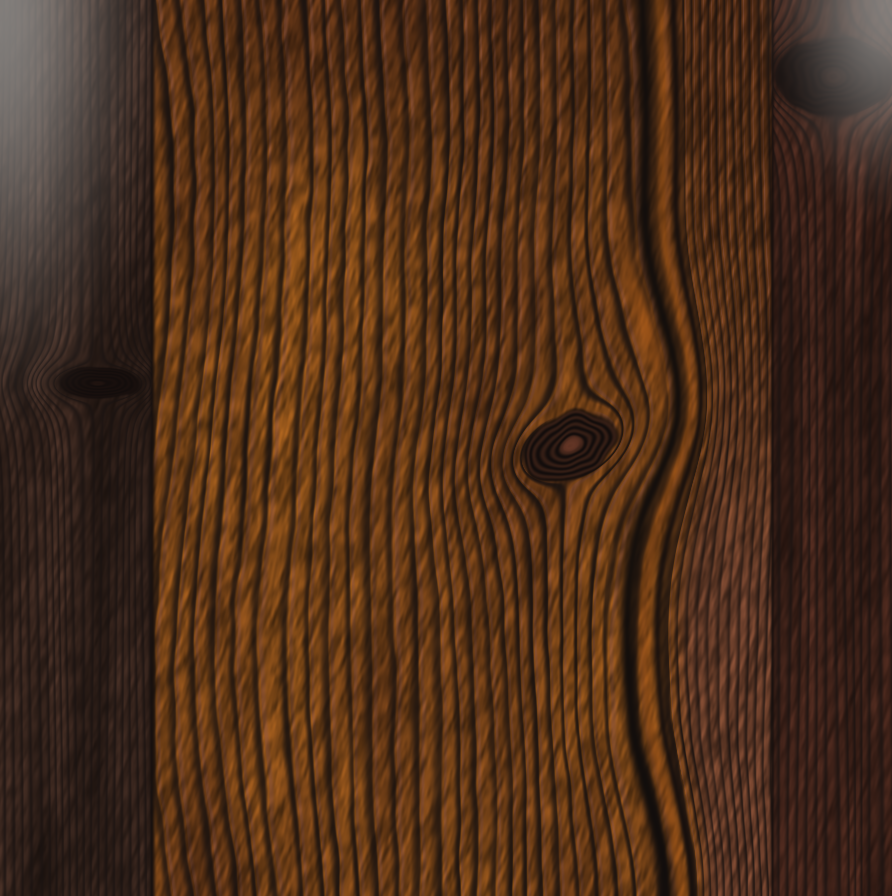
Reproduce this texture procedurally as a WebGL 1 fragment shader.

```glsl
precision highp float;
// Three dark stained planks with bent growth rings, knots and a bold vein.
// Rings are a warped phase across the grain; knots part it like a stream,
// and sheared value noise adds fibres. Pale haze lies in the top corners.
uniform vec2 u_resolution;

float hash(vec2 p) {
  p = fract(p * vec2(0.1031, 0.1137));
  p += dot(p, p.yx + 33.33);
  return fract((p.x + p.y) * p.x * 7.31);
}

float noise(vec2 p) {
  vec2 i = floor(p), f = fract(p);
  f = f * f * (3.0 - 2.0 * f);
  i += 100.0;
  return mix(mix(hash(i), hash(i + vec2(1, 0)), f.x),
             mix(hash(i + vec2(0, 1)), hash(i + vec2(1, 1)), f.x), f.y);
}

float bump(float x, float width) {
  return exp(-x * x / (width * width));
}

// Offset from a knot in units of its tilted radii
vec2 knotSpace(vec2 d, vec2 radii, float tilt) {
  float c = cos(tilt), s = sin(tilt);
  return vec2(c * d.x + s * d.y, c * d.y - s * d.x) / radii;
}

// Sideways shift that leads the grain around a knot
float part(vec2 d, vec2 q) {
  return d.x / max(dot(q, q), 1.0);
}

// Dark latewood: slow rise, sharper fall at the end of each ring
float latewood(float phase, float start, float soft) {
  float f = fract(phase);
  return smoothstep(start, 0.83, f) * (1.0 - smoothstep(1.0 - soft, 1.0, f));
}

// Dark knot with fine rings and a paler heart
vec3 drawKnot(vec3 col, vec2 q, vec2 p, float strength) {
  float r = length(q) + 0.22 * (noise(p * 45.0) - 0.5);
  float ring = 0.5 + 0.5 * sin(r * 36.0 + 3.0 * noise(p * 60.0));
  vec3 inside = mix(vec3(0.075, 0.05, 0.045), vec3(0.23, 0.13, 0.09), ring * strength);
  inside = mix(inside, vec3(0.43, 0.23, 0.16), strength * (1.0 - smoothstep(0.08, 0.24, r)));
  return mix(col, inside, 1.0 - smoothstep(0.88, 1.08, r));
}

void main() {
  vec2 p = gl_FragCoord.xy / u_resolution;
  float pixel = 1.0 / u_resolution.x;
  float left = 1.0 - smoothstep(-pixel, pixel, p.x - 0.171);
  float right = smoothstep(-pixel, pixel, p.x - 0.866);

  // Knots
  vec2 dMain = p - vec2(0.638, 0.502), dLeft = p - vec2(0.11, 0.572);
  vec2 dTop = p - vec2(0.935, 0.915);
  vec2 qMain = knotSpace(dMain, vec2(0.056, 0.036), 0.42);
  vec2 qLeft = knotSpace(dLeft, vec2(0.047, 0.019), 0.0);
  vec2 qTop = knotSpace(dTop, vec2(0.065, 0.042), 0.0);

  // Bent grain coordinate
  float veinBend = 0.024 * bump(p.y - 0.58, 0.11) - 0.02 * bump(p.y - 0.31, 0.17)
                 + 0.028 * (1.0 - smoothstep(0.0, 0.2, p.y));
  float bow = 0.02 * sin((p.y - 0.5) * 6.0) * (1.0 - smoothstep(0.2, 0.5, p.x));
  float s = p.x - part(dMain, qMain) - bow - veinBend * bump(p.x - 0.725, 0.09);
  s += 0.006 * (noise(vec2(p.x * 7.0, p.y * 7.0)) - 0.5);

  // Centre rings: wide at the left, wider at the vein, tight at the right
  float phase = 43.0 * s + 14.0 * max(s - 0.5, 0.0) - 28.0 * max(s - 0.69, 0.0)
              + 76.0 * max(s - 0.762, 0.0);
  phase += 0.8 * noise(vec2(s * 23.0, p.y * 1.6)) + 0.14 * noise(vec2(s * 60.0, p.y * 24.0));
  float tight = smoothstep(0.755, 0.79, s);
  float ringTone = hash(vec2(floor(phase), 7.0));
  float dark = latewood(phase, mix(0.3 + 0.3 * ringTone, 0.25, tight), mix(0.14, 0.3, tight));
  dark *= 0.7 + 0.3 * noise(vec2(s * 40.0, p.y * 6.0));
  float f = fract(phase);
  float ridge = smoothstep(0.0, 0.06, f) * (1.0 - smoothstep(0.1, 0.24, f));

  // Fibres and stain
  float fibre = noise(vec2((p.x - 0.38 * p.y) * 210.0, p.y * 42.0));
  fibre = 0.65 * fibre + 0.35 * noise(vec2((p.x - 0.2 * p.y) * 330.0, p.y * 95.0));
  float stain = 0.6 * noise(p * vec2(9.0, 4.0)) + 0.4 * noise(p * vec2(30.0, 9.0) + 5.0);
  float glow = (1.0 - 0.65 * smoothstep(0.68, 1.0, p.y)) * (1.0 - 0.45 * tight);
  vec3 wood = mix(vec3(0.30, 0.155, 0.075), vec3(0.54, 0.31, 0.095),
                  clamp(glow * (0.3 + 0.85 * stain), 0.0, 1.0));
  float rosy = tight * (1.0 - smoothstep(0.3, 0.75, p.y));
  wood = mix(wood, vec3(0.45, 0.27, 0.21), max(0.5 * ridge, 0.7 * rosy));
  wood *= 0.52 + 0.82 * fibre;
  vec3 col = mix(wood, vec3(0.095, 0.068, 0.06), 0.93 * dark);

  // Bold black vein with its orange ribbons
  float v = s - 0.719 + 0.004 * (noise(vec2(p.y * 9.0, 2.0)) - 0.5);
  vec3 amber = vec3(0.58, 0.31, 0.09) * (0.72 + 0.4 * fibre);
  float patchY = bump(p.y - 0.64, 0.085);
  col = mix(col, amber, 0.85 * bump(v - 0.019, 0.008));
  col = mix(col, amber, patchY * bump(v + 0.022, 0.011));
  col = mix(col, vec3(0.065, 0.05, 0.045), 0.95 * bump(v, 0.0095));
  col = mix(col, vec3(0.08, 0.055, 0.05), 0.9 * bump(v - 0.034, 0.005));
  col = drawKnot(col, qMain, p, 0.8);

  // Side planks with fine dense grain
  float side = p.x - part(dLeft, qLeft) * left - part(dTop, qTop) * right;
  float fine = side * mix(118.0, 98.0, right) + 1.3 * noise(vec2(side * 38.0, p.y * 2.0));
  float groove = latewood(fine, 0.2, 0.35);
  float streak = noise(vec2(side * 45.0, p.y * 5.0));
  vec3 sideWood = mix(vec3(0.25, 0.165, 0.13), vec3(0.31, 0.165, 0.12), right);
  sideWood *= (0.55 + 0.5 * streak) * (0.65 + 0.65 * fibre);
  sideWood = mix(sideWood, vec3(0.10, 0.072, 0.066), 0.85 * groove);
  sideWood = drawKnot(sideWood, mix(qLeft, qTop, step(0.5, p.x)), p, 0.12);
  col = mix(col, sideWood, max(left, right));
  float seam = max(bump(p.x - 0.171, 0.0028), bump(p.x - 0.866, 0.002));
  col = mix(col, vec3(0.08, 0.055, 0.05), 0.8 * seam);

  // Corner haze
  float hazeLeft = 1.0 - smoothstep(0.0, 1.0, length((p - vec2(0.0, 1.0)) / vec2(0.2, 0.52)));
  float hazeRight = 1.0 - smoothstep(0.0, 1.0, length((p - 1.0) / vec2(0.16, 0.27)));
  col = mix(col, vec3(0.57, 0.56, 0.55), 0.85 * max(hazeLeft, hazeRight));
  gl_FragColor = vec4(col, 1.0);
}
```
